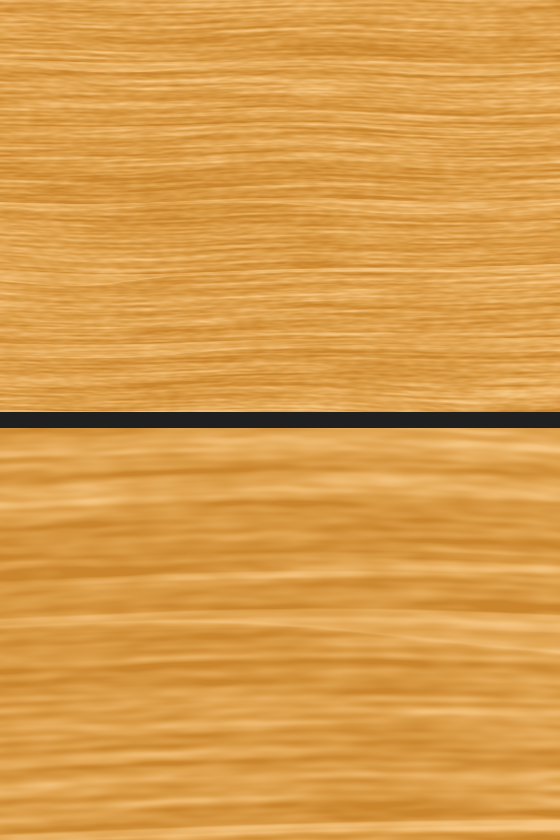
Top, the full canvas; bottom, a detail of the centre.
Give the GLSL for this texture, as a Shadertoy shader.

```glsl
// Honey-coloured wood with a horizontal grain. Stretched gradient noise makes
// bands, streaks and fibres on a gently bent height; uneven growth rings and
// a few pale lens-shaped veins are laid over them before the colour ramp.

const float TAU = 6.28318;
const vec3 DARK_HONEY = vec3(0.795, 0.525, 0.175);
const vec3 MID_HONEY = vec3(0.880, 0.640, 0.310);
const vec3 PALE_HONEY = vec3(0.960, 0.770, 0.500);

float hash(vec2 cell) {
    vec3 q = fract(cell.xyx * vec3(0.1031, 0.1030, 0.0973));
    q += dot(q, q.yzx + 33.33);
    return fract((q.x + q.y) * q.z);
}

float cornerSlope(vec2 cell, vec2 offset) {
    float angle = TAU * hash(cell + 57.0);
    return dot(vec2(cos(angle), sin(angle)), offset);
}

// Gradient noise, roughly -0.7 to 0.7
float gradientNoise(vec2 p) {
    vec2 cell = floor(p);
    vec2 f = p - cell;
    vec2 u = f * f * f * (f * (f * 6.0 - 15.0) + 10.0);
    vec2 e = vec2(1.0, 0.0);
    float low = mix(cornerSlope(cell, f), cornerSlope(cell + e.xy, f - e.xy), u.x);
    float high = mix(cornerSlope(cell + e.yx, f - e.yx),
                     cornerSlope(cell + e.xx, f - e.xx), u.x);
    return mix(low, high, u.y);
}

// Noise with separate frequencies along and across the grain
float streaks(vec2 p, float along, float across, float seed) {
    return gradientNoise(p * vec2(along, across) + seed * vec2(17.3, 31.7));
}

// Slow brightening followed by a crisp fall, centred on zero
float growthRing(float phase, float crispness) {
    float f = fract(phase);
    return f * (1.0 - smoothstep(1.0 - crispness, 1.0, f)) - 0.45;
}

// x: pale body, y: bright rims, z: dark shadow above the vein
vec3 paleVein(vec2 p, float perHeight, float blur) {
    float row = p.y * perHeight - 0.4;
    float id = floor(row);
    float shift = 0.25 * (hash(vec2(id, 9.0)) - 0.5);
    float d = (row - id - 0.5 - shift) / perHeight;
    float swell = smoothstep(-0.2, 0.5, gradientNoise(vec2(p.x * 1.5, id * 5.3 + 0.4)));
    float width = mix(0.007, 0.034, swell);
    float body = smoothstep(-width - blur, -width + blur, d)
               * (1.0 - smoothstep(-blur, blur, d));
    float rims = exp(-pow((d + width) / 0.0024, 2.0))
               + 0.6 * exp(-pow((d + 0.003) / 0.0024, 2.0));
    float shadow = smoothstep(-blur, blur, d) * exp(-max(d, 0.0) / 0.007);
    float strength = mix(0.6, 1.0, hash(vec2(id, 3.0)));
    return strength * vec3(body, rims, shadow);
}

vec3 woodRamp(float tone) {
    vec3 lower = mix(DARK_HONEY, MID_HONEY, tone * 2.0);
    vec3 upper = mix(MID_HONEY, PALE_HONEY, tone * 2.0 - 1.0);
    return tone < 0.5 ? lower : upper;
}

void mainImage(out vec4 fragColor, in vec2 fragCoord) {
    vec2 p = fragCoord / iResolution.y;

    // Bend the grain: long waves, then lens-shaped figure
    vec2 bent = p;
    bent.y += 0.036 * streaks(p, 1.3, 2.6, 1.0);
    vec2 figured = bent;
    figured.y += 0.032 * streaks(p, 1.5, 7.0, 2.0);

    // Broad bands down to fine lines
    float grain = 0.22 * streaks(figured, 0.8, 11.0, 3.0);
    grain += 0.32 * streaks(figured, 0.9, 36.0, 4.0);
    grain += 0.44 * streaks(figured, 1.3, 88.0, 5.0);

    // Uneven rings that fade in and out
    float phase = figured.y * 17.0 + 1.2 * streaks(figured, 0.7, 6.0, 6.0);
    float ringFade = smoothstep(-0.4, 0.4, streaks(p, 1.5, 9.0, 7.0));
    grain += 0.24 * ringFade * growthRing(phase, 0.10);

    // Long fine fibres, then short ones and flecks
    float fibres = 0.40 * streaks(bent, 2.2, 150.0, 12.0);
    fibres += 0.38 * streaks(bent, 8.0, 140.0, 8.0);
    fibres += 0.28 * streaks(bent, 30.0, 165.0, 9.0);

    // Thin light lines, broken along their length
    float line = smoothstep(0.20, 0.42, streaks(bent, 0.7, 85.0, 10.0));
    float breaks = smoothstep(-0.3, 0.3, streaks(bent, 3.0, 40.0, 11.0));

    vec3 vein = paleVein(bent, 5.65, 0.0013);
    float tone = 0.43 + grain * (1.0 - 0.6 * vein.x) + fibres * (1.0 - 0.3 * vein.x);
    tone += 0.24 * line * breaks;
    tone += 0.23 * vein.x + 0.22 * vein.y - 0.26 * vein.z;

    fragColor = vec4(woodRamp(clamp(tone, 0.0, 1.0)), 1.0);
}
```
